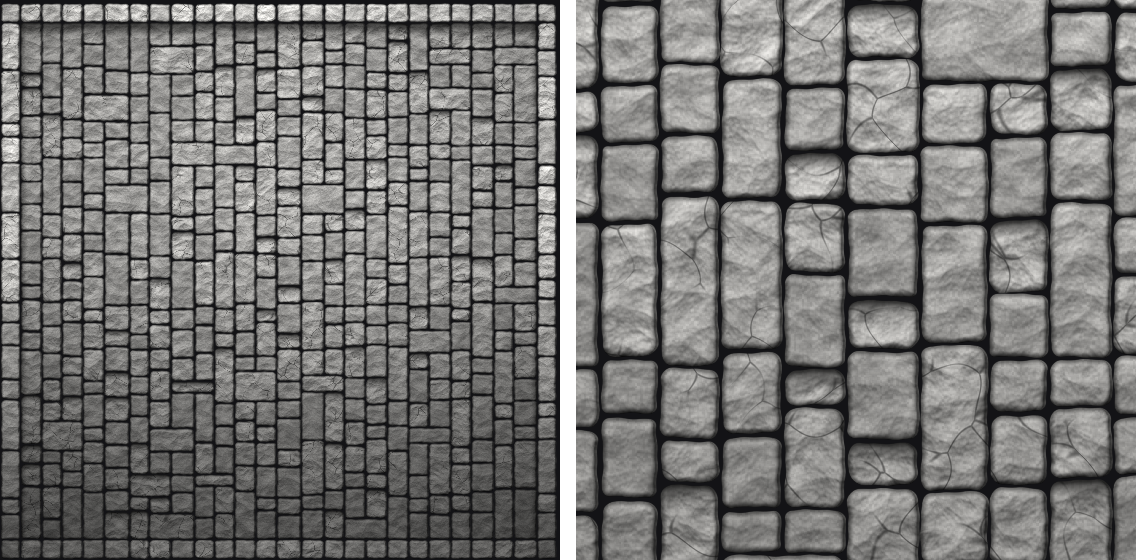
Left, the full canvas; right, a detail of the centre.
Give the GLSL for this texture, as a WebGL 1 fragment shader.

```glsl
precision highp float;
// A wall of rough grey stone blocks in 24 uneven columns, framed by a rim of paler stones.
uniform vec2 u_resolution;

const float COLS = 24.0;                  // columns inside the rim
const float ROWS = 22.0;                  // courses inside the rim
const vec2 RIM = vec2(-0.91, 24.89);      // outer ends of the rim, in columns
const vec3 JOINT = vec3(0.075, 0.075, 0.085);
const vec3 STONE = vec3(0.622, 0.618, 0.608);
const vec3 LIGHT = vec3(-0.12, 0.58, 0.80);

float hash(vec2 p) {
  vec3 q = fract(p.xyx * 0.1031);
  q += dot(q, q.yzx + 33.33);
  return fract((q.x + q.y) * q.z);
}

// Distances to the nearest and second nearest scattered points
vec2 cellular(vec2 p) {
  vec2 base = floor(p), near = vec2(8.0);
  for (int y = -1; y <= 1; y++) {
    for (int x = -1; x <= 1; x++) {
      vec2 cell = base + vec2(float(x), float(y));
      vec2 point = cell + vec2(hash(cell + 17.0), hash(cell + 71.0));
      float d = length(p - point);
      near = d < near.x ? vec2(d, near.x) : vec2(near.x, min(near.y, d));
    }
  }
  return near;
}

// --- Layout: jittered columns and courses, some stones doubled ---
float columnEdge(float c) {
  if (c < -0.5) return RIM.x;
  if (c > COLS + 0.5) return RIM.y;
  if (c < 0.5 || c > COLS - 0.5) return c;
  return c + 0.22 * (hash(vec2(c, 5.0)) - 0.5);
}

float columnAt(float x) {
  float c = floor(x);
  c += step(columnEdge(c + 1.0), x) - step(x, columnEdge(c));
  return clamp(c, -1.0, COLS);
}

bool isWide(float c, float row) {
  bool allowed = c > -0.5 && c < COLS - 1.5 && mod(row, 2.0) < 0.5;
  return allowed && hash(vec2(c, row) + 7.0) < 0.1 && hash(vec2(c - 1.0, row) + 7.0) >= 0.1;
}

float startColumn(float c, float row) {
  return isWide(c - 1.0, row) ? c - 1.0 : c;
}

float rowEdge(float c, float i) {
  float jitter = 0.0;
  if (i > 0.5 && i < ROWS - 0.5) {
    float owner = startColumn(c, 2.0 * floor(i / 2.0));
    jitter = 0.56 * (hash(vec2(owner, i) + 40.0) - 0.5);
  }
  return (i + jitter) * COLS / ROWS;
}

// Lower left and upper right corners of the stone at q
vec4 stoneAt(vec2 q) {
  float c = columnAt(q.x);
  float left = columnEdge(c), right = columnEdge(c + 1.0);
  if (q.y < 0.0) return vec4(left, RIM.x, right, 0.0);
  if (q.y > COLS) return vec4(left, COLS, right, RIM.y);
  float i = floor(q.y * ROWS / COLS);
  i += step(rowEdge(c, i + 1.0), q.y) - step(q.y, rowEdge(c, i));
  i = clamp(i, 0.0, ROWS - 1.0);
  float pair = 2.0 * floor(i / 2.0), start = startColumn(c, i);
  bool tall = !isWide(startColumn(c, pair), pair) && hash(vec2(c, pair) + 80.0) < 0.3;
  vec2 span = tall ? vec2(pair, pair + 2.0) : vec2(i, i + 1.0);
  float end = isWide(start, i) ? start + 2.0 : c + 1.0;
  return vec4(columnEdge(start), rowEdge(c, span.x), columnEdge(end), rowEdge(c, span.y));
}

// --- Relief of one stone ---
float stoneDistance(vec2 q, vec4 box, float seed) {
  q += 0.012 * sin(q.yx * 6.0 + seed * 40.0) + 0.006 * sin(q.yx * 17.0 + seed * 90.0);
  float radius = 0.1 + 0.1 * seed;
  float inset = mix(0.012, 0.04, fract(seed * 7.0));
  vec2 d = abs(q - 0.5 * (box.xy + box.zw)) - 0.5 * (box.zw - box.xy) + inset + radius;
  return length(max(d, 0.0)) + min(max(d.x, d.y), 0.0) - radius;
}

float stoneHeight(vec2 q, vec4 box, float seed) {
  float slope = 1.0 - clamp(-stoneDistance(q, box, seed) / 0.14, 0.0, 1.0);
  vec2 w = q + seed * 9.0 + 0.06 * sin(q.yx * 5.0 + seed * 30.0);
  float rough = 0.09 * cellular(w * vec2(1.5, 2.0)).x
              + 0.022 * cellular(w * 5.0).x + 0.009 * cellular(w * 12.0).x;
  return 0.06 * sqrt(1.0 - slope * slope) + rough * (0.65 + 0.5 * seed);
}

void main() {
  vec2 p = gl_FragCoord.xy / u_resolution;
  vec2 q = p * 26.0 - 0.95;
  float pixel = 26.0 / u_resolution.y;
  vec4 box = stoneAt(q);
  float seed = hash(box.xy * 7.0 + 20.0);
  float d = stoneDistance(q, box, seed);
  vec2 mid = 0.5 * (box.xy + box.zw);
  bool rim = min(mid.x, mid.y) < 0.0 || max(mid.x, mid.y) > COLS;

  // Directional light over the rough surface
  vec2 e = vec2(0.04, 0.0);
  float h = stoneHeight(q, box, seed);
  vec2 grad = vec2(stoneHeight(q + e.xy, box, seed), stoneHeight(q + e.yx, box, seed)) - h;
  float shade = max(dot(normalize(vec3(-grad / e.x, 1.0)), LIGHT), 0.0) / LIGHT.z;
  shade *= mix(0.55, 1.0, smoothstep(0.0, 0.1, -d));

  // Tint, blotches, fine grain and a few short cracks
  float grain = hash(floor(q * 24.0) + 50.0) - 0.5;
  float blotch = cellular(q * 1.7 + 0.3 * sin(q.yx * 3.0)).x - 0.45;
  vec2 crackCell = cellular(q * 1.1 + 0.2 * sin(q.yx * 4.0) + seed * 13.0);
  float crack = 1.0 - smoothstep(0.0, 0.05, crackCell.y - crackCell.x);
  crack *= step(0.6, seed) * smoothstep(0.45, 0.7, crackCell.x);
  float tone = shade * (0.91 + 0.16 * seed + 0.1 * grain + 0.22 * blotch) * (1.0 - 0.4 * crack);

  // Broad lighting, rim shadow and sunken stones
  vec2 off = p - vec2(0.5, 0.64);
  float glow = mix(0.74, 1.1, smoothstep(0.0, 0.7, p.y)) * (1.0 - 0.7 * dot(off, off));
  if (rim) {
    glow *= 1.28;
  } else {
    float side = min(q.x, COLS - q.x);
    glow *= mix(0.4, 1.0, smoothstep(0.0, 0.75, COLS - q.y)) * mix(0.65, 1.0, smoothstep(0.0, 0.35, side));
    glow *= 1.0 - 0.6 * step(0.88, seed) * (1.0 - smoothstep(0.0, 0.35, box.w - q.y));
  }

  float cover = 1.0 - smoothstep(-0.7 * pixel, 0.7 * pixel, d);
  gl_FragColor = vec4(mix(JOINT, STONE * tone * glow, cover), 1.0);
}
```
